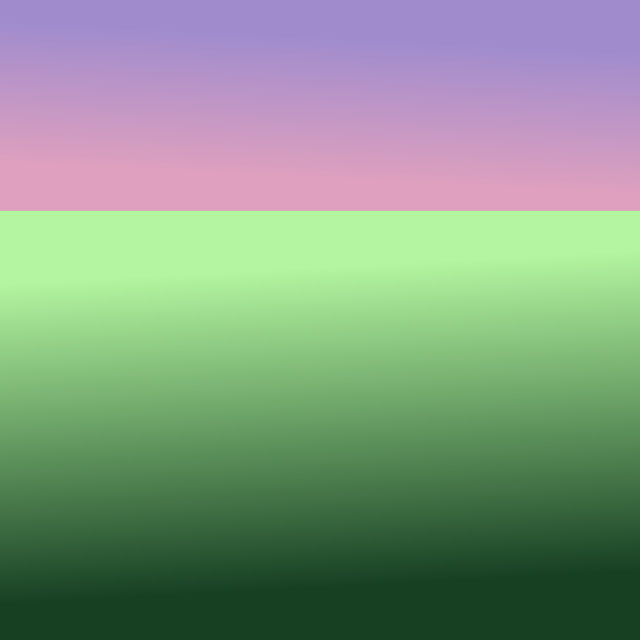
Give the GLSL for this background, as a Shadertoy shader.

```glsl
// Lilac and pink dusk sky above a green field, both softly tilted gradients.

const vec3 SKY_TOP = vec3(0.627, 0.549, 0.804);
const vec3 SKY_LOW = vec3(0.871, 0.627, 0.745);
const vec3 FIELD_LIGHT = vec3(0.702, 0.961, 0.627);
const vec3 FIELD_DARK = vec3(0.090, 0.251, 0.137);

const float HORIZON = 0.6706;

// Heights where each blend starts and ends, along the vertical centre line
const vec2 SKY_SPAN = vec2(0.720, 0.942);
const vec2 FIELD_SPAN = vec2(0.082, 0.583);

// Rise of the colour bands from left to right
const float SKY_SLOPE = -0.050;
const float FIELD_SLOPE = 0.052;

// Linear blend between two colours along a tilted band, flat beyond its ends
vec3 tiltedGradient(vec2 uv, vec2 span, float slope, vec3 low, vec3 high) {
    float height = uv.y - slope * (uv.x - 0.5);
    float blend = clamp((height - span.x) / (span.y - span.x), 0.0, 1.0);
    return mix(low, high, blend);
}

void mainImage(out vec4 fragColor, in vec2 fragCoord) {
    vec2 uv = fragCoord / iResolution.xy;

    vec3 sky = tiltedGradient(uv, SKY_SPAN, SKY_SLOPE, SKY_LOW, SKY_TOP);
    vec3 field = tiltedGradient(uv, FIELD_SPAN, FIELD_SLOPE, FIELD_DARK, FIELD_LIGHT);

    // Crisp horizon, smoothed over one pixel
    float skyMask = clamp((uv.y - HORIZON) * iResolution.y + 0.5, 0.0, 1.0);
    fragColor = vec4(mix(field, sky, skyMask), 1.0);
}
```
